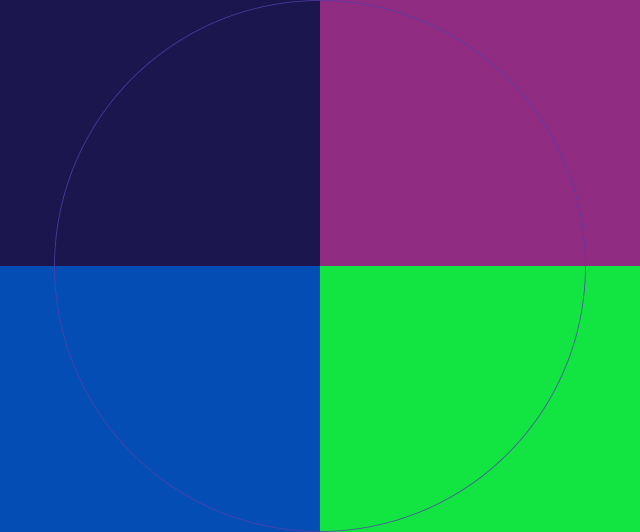
Write a Shadertoy shader that draws this background.

```glsl
// Four flat colour quadrants meeting at the canvas centre, overlaid by
// a hairline violet circle that nearly touches the top and bottom edges.
// Signed distances, in units of canvas height, give the smooth edges.

// Coverage of the positive side of an edge, softened over one pixel.
float coverage(float signedDistance, float pixel) {
    return clamp(signedDistance / pixel + 0.5, 0.0, 1.0);
}

void mainImage(out vec4 fragColor, in vec2 fragCoord) {
    float pixel = 1.0 / iResolution.y;
    vec2 p = (fragCoord - 0.5 * iResolution.xy) * pixel;

    // Quadrants
    float right = coverage(p.x, pixel);
    float upper = coverage(p.y, pixel);
    vec3 navy = vec3(0.106, 0.086, 0.302);
    vec3 plum = vec3(0.565, 0.173, 0.506);
    vec3 blue = vec3(0.016, 0.302, 0.710);
    vec3 green = vec3(0.071, 0.894, 0.255);
    vec3 color = mix(mix(blue, green, right), mix(navy, plum, right), upper);

    // Hairline circle
    float ringDistance = abs(length(p) - 0.499);
    float ring = coverage(0.0008 - ringDistance, pixel);
    vec3 violet = vec3(0.33, 0.24, 0.67);
    color = mix(color, violet, 0.85 * ring);

    fragColor = vec4(color, 1.0);
}
```
